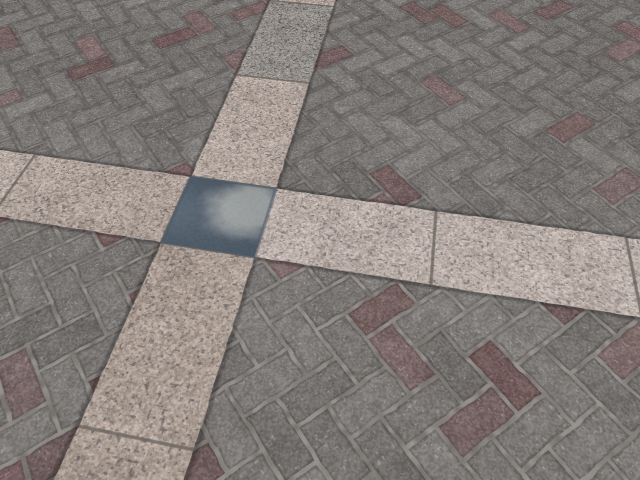
Write a Shadertoy shader that draws this texture.

```glsl
// Herringbone brick paving in perspective, crossed by two granite bands with a blue glass tile.

const float HORIZON = 0.972;         // height of the vanishing line above the top edge
const float BRICK_WIDTH = 0.3175;    // relative to the width of a band
const float BRICK_SQUASH = 0.945;
const float MORTAR = 0.045;          // half width of the joints, in brick widths
const float RED_SHARE = 0.14;
const vec2 SLAB_LENGTH = vec2(1.95, 2.03);
const float RIGHT_SLAB_START = 0.83;

const vec3 GREY_BRICK = vec3(0.465, 0.450, 0.443);
const vec3 RED_BRICK = vec3(0.460, 0.372, 0.370);
const vec3 MORTAR_NEAR = vec3(0.550, 0.533, 0.515);
const vec3 MORTAR_FAR = vec3(0.435, 0.418, 0.405);
const vec3 GRANITE_PALE = vec3(0.735, 0.692, 0.665);
const vec3 GRANITE_WARM = vec3(0.665, 0.612, 0.577);
const vec3 GRANITE_DULL = vec3(0.570, 0.552, 0.535);
const vec3 SEAM = vec3(0.400, 0.375, 0.355);
const vec3 GLASS_DARK = vec3(0.300, 0.345, 0.395);
const vec3 GLASS_LIGHT = vec3(0.590, 0.605, 0.605);

float hash(vec2 p) {
    vec3 q = fract(vec3(p.xyx) * 0.1031);
    q += dot(q, q.yzx + 33.33);
    return fract((q.x + q.y) * q.z);
}

float noise(vec2 p) {
    vec2 i = floor(p), f = fract(p);
    f = f * f * (3.0 - 2.0 * f);
    return mix(mix(hash(i), hash(i + vec2(1, 0)), f.x),
               mix(hash(i + vec2(0, 1)), hash(i + vec2(1, 1)), f.x), f.y);
}

float fbm(vec2 p) {
    float sum = 0.0, amp = 0.5;
    for (int i = 0; i < 4; i++) {
        sum += amp * noise(p);
        p = p * 2.03 + 17.1;
        amp *= 0.5;
    }
    return sum / 0.9375;
}

// Screen position (y down) to the ground, where the bands cross on the unit square
vec2 toGround(vec2 p) {
    float depth = p.y + HORIZON + 0.0172 * p.x;
    return vec2(7.31 * (p.x + 0.451 * p.y - 0.564),
                10.22 * (p.y - 0.3125 - 0.14 * p.x)) / depth;
}

// Distance to the edge of a 2:1 herringbone brick; id is its lower corner
float herringbone(vec2 st, out vec2 id) {
    vec2 cell = floor(st);
    float k = floor(mod(cell.x - cell.y + 0.5, 4.0));
    bool lengthwise = k < 1.5;
    id = cell - (lengthwise ? vec2(k, 0.0) : vec2(0.0, 3.0 - k));
    vec2 halfSize = lengthwise ? vec2(1.0, 0.5) : vec2(0.5, 1.0);
    vec2 inset = halfSize - abs(st - id - halfSize);
    return min(inset.x, inset.y);
}

vec3 bricks(vec2 g, float px, float nearness) {
    vec2 q = vec2(g.x, g.y * BRICK_SQUASH) / BRICK_WIDTH;
    vec2 st = vec2(q.x - q.y, q.x + q.y) * 0.70711;

    // Each quarter of the paving is laid with its own offset
    vec2 upper = g.x < 0.5 ? vec2(-0.72, 0.17) : vec2(-0.70, 0.47);
    vec2 lower = g.x < 0.5 ? vec2(2.18, 0.30) : vec2(2.306, 0.60);
    vec2 offset = g.y < 0.5 ? upper : lower;
    st += 0.05 * (vec2(noise(st * 3.0), noise(st * 3.0 + 40.0)) - 0.5) - offset;

    vec2 id;
    float edge = herringbone(st, id);
    vec2 seed = id + 71.0 + floor(offset * 30.0);
    float red = step(hash(seed), RED_SHARE) * (0.65 + 0.35 * hash(seed + 9.0));
    vec3 col = mix(GREY_BRICK, RED_BRICK, red);
    col += 0.07 * (hash(seed + 31.0) - 0.5);
    col += 0.10 * (fbm(st * 3.5) - 0.5) + 0.11 * (noise(st * 19.0) - 0.5);
    col += 0.09 * smoothstep(0.82, 0.95, noise(st * 13.0 + 5.0));

    // Worn dark rim, then sandy mortar
    float wear = 0.05 * noise(st * 7.0);
    col *= 1.0 - 0.20 * (1.0 - smoothstep(MORTAR, 0.11 + wear + px, edge));
    vec3 mortar = mix(MORTAR_FAR, MORTAR_NEAR, nearness) + 0.16 * (noise(st * 5.0) - 0.5);
    float joint = 1.0 - smoothstep(MORTAR - px, MORTAR + px, edge - wear * 0.5);
    return mix(col, mortar, joint * 0.85);
}

vec3 granite(vec2 g, bool vertical, float px) {
    float run = vertical ? (g.y > 0.5 ? g.y - 1.0 : -g.y) / SLAB_LENGTH.y
                         : (g.x > 0.5 ? g.x - RIGHT_SLAB_START : -g.x) / SLAB_LENGTH.x;
    float slab = floor(run);
    float pitch = vertical ? SLAB_LENGTH.y : SLAB_LENGTH.x;

    vec3 col = mix(GRANITE_WARM, GRANITE_PALE, g.x > 0.5 ? 0.9 : 0.25 + 0.4 * slab);
    if (vertical) {
        col = mix(GRANITE_WARM, GRANITE_PALE, g.y < 0.5 ? 0.4 : 0.0);
        if (g.y < 0.5 && slab == 1.0) col = GRANITE_DULL;
    }
    // Stains, mineral flecks and seams
    col += 0.10 * (fbm(g * 3.0 + 8.0) - 0.5);
    col += 0.17 * (noise(g * 43.0) - 0.5) + 0.10 * (noise(g * 85.0) - 0.5);
    col -= vec3(0.13, 0.12, 0.10) * smoothstep(0.68, 0.88, noise(g * 37.0 + 50.0));
    float seam = abs(run - floor(run + 0.5)) * pitch;
    return mix(col, SEAM, 0.75 * (1.0 - smoothstep(0.006, 0.016 + px, seam)));
}

vec3 glass(vec2 g) {
    float cloud = length((g - vec2(0.78, 0.36)) / vec2(0.52, 0.44));
    cloud += 0.45 * (fbm(g * 4.0) - 0.5);
    vec3 col = mix(GLASS_DARK, GLASS_LIGHT, 1.0 - smoothstep(0.55, 1.2, cloud));
    col += 0.07 * (1.0 - smoothstep(0.0, 0.6, abs(g.y - 0.55))) * (1.0 - g.x);
    return col + 0.03 * (noise(g * 50.0) - 0.5);
}

void mainImage(out vec4 fragColor, in vec2 fragCoord) {
    vec2 p = vec2(fragCoord.x, iResolution.y - fragCoord.y) / iResolution.y;
    vec2 g = toGround(p);
    vec2 footprint = fwidth(g);
    float px = 0.6 * max(footprint.x, footprint.y);

    vec3 col = bricks(g, px / BRICK_WIDTH, smoothstep(0.1, 0.65, p.y));
    col += 0.03 * (fbm(p * 4.0) - 0.5) + 0.015 * (1.0 - p.y);

    // Bands with a thin shadowed border
    vec2 inset = 0.5 - abs(g - 0.5);
    float band = max(inset.x, inset.y) + 0.012 * (noise(g * 9.0) - 0.5);
    col *= 1.0 - 0.28 * (1.0 - smoothstep(0.0, 0.05, abs(band + 0.015)));
    col = mix(col, granite(g, inset.x > inset.y, px), smoothstep(-px, px, band));

    float tile = min(inset.x, inset.y);
    col = mix(col, glass(g), smoothstep(-px, px, tile));
    col = mix(col, GLASS_DARK, 0.6 * (1.0 - smoothstep(0.008, 0.02 + px, abs(tile))));

    fragColor = vec4(clamp(col, 0.0, 1.0), 1.0);
}
```
